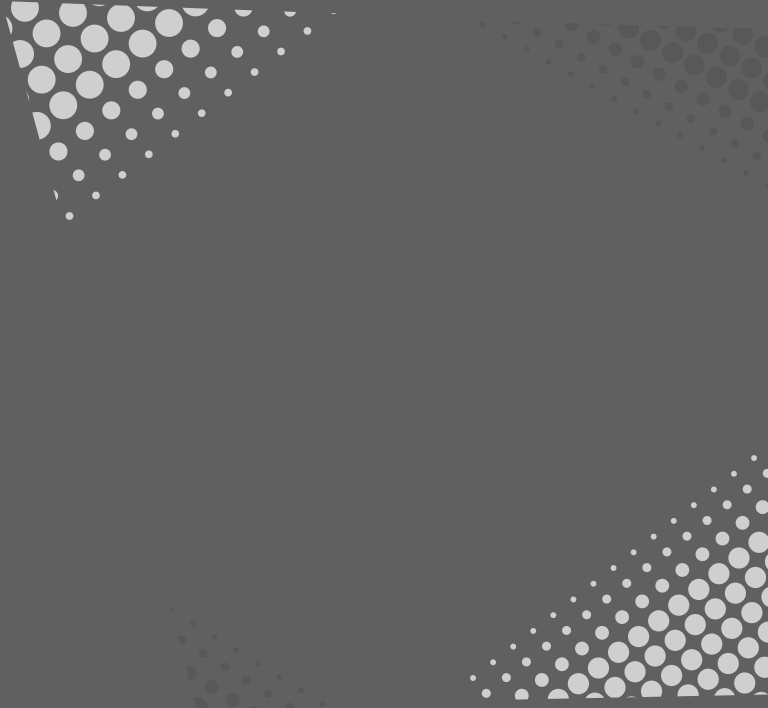
A WebGL 2 fragment shader for this background:

```glsl
#version 300 es
precision highp float;
// Flat grey field with four halftone corner patches: two light, two faint dark.
// Each patch is a rotated dot lattice whose rows shrink and crowd together
// toward the outer row, trimmed by straight edges.

#define FIELD_GREY 0.378
#define LIGHT_GREY 0.812
#define DARK_GREY 0.345
#define DOT_RADIUS 0.415
#define ROW_SHRINK 0.65
#define ROW_CROWDING 0.069
#define ROW_SHEAR 0.039
#define LAST_ROW 3.0

uniform vec2 u_resolution;
out vec4 fragColor;

// Signed distance to a dot lattice; rows are counted outward along the angle.
float halftone(vec2 p, vec2 base, float angle, float pitch, float shear) {
    vec2 outward = vec2(cos(angle), sin(angle));
    vec2 along = vec2(outward.y, -outward.x);
    vec2 q = vec2(dot(p - base, outward), dot(p - base, along)) / pitch;
    float row = floor(q.x + 0.5);
    if (row > LAST_ROW) return 1.0;

    float fade = max(row - 1.0, 0.0);
    q.x -= row - ROW_CROWDING * fade * fade;
    q.y = fract(q.y - shear * row + 0.5) - 0.5;
    float radius = DOT_RADIUS * pow(ROW_SHRINK, max(row, 0.0));
    return (length(q) - radius) * pitch;
}

// Signed distance to a half plane: negative on the left of the heading.
float trim(vec2 p, vec2 point, float heading) {
    return dot(p - point, vec2(sin(heading), -cos(heading)));
}

// Antialiased coverage of a signed distance.
float coverage(float d) {
    return clamp(0.5 - d * u_resolution.x, 0.0, 1.0);
}

void main() {
    // Canvas width is one unit.
    vec2 p = gl_FragCoord.xy / u_resolution.x;
    p.y *= 0.921875 * u_resolution.x / u_resolution.y;

    // Light patches: top left and bottom right.
    float topLeft = halftone(p, vec2(0.2201, 0.8919), -0.9097, 0.04361, -ROW_SHEAR);
    topLeft = max(topLeft, trim(p, vec2(0.0, 0.9206), 3.1046));
    topLeft = max(topLeft, trim(p, vec2(0.0078, 0.8997), -1.3024));

    float bottomRight = halftone(p, vec2(0.9622, 0.1953), 2.235, 0.03319, -ROW_SHEAR);
    bottomRight = max(bottomRight, trim(p, vec2(0.6771, 0.0111), 0.02));
    bottomRight = max(bottomRight, trim(p, vec2(0.6, 0.0), -1.5708));

    // Dark patches, mirrored: top right and bottom left.
    float topRight = halftone(p, vec2(0.8757, 0.8533), -2.083, 0.0328, ROW_SHEAR);
    topRight = max(topRight, trim(p, vec2(0.625, 0.8952), 3.1116));

    float bottomLeft = halftone(p, vec2(0.2849, -0.0169), 1.016, 0.0331, ROW_SHEAR);
    bottomLeft = max(bottomLeft, trim(p, vec2(0.2227, 0.1289), -1.3258));

    float grey = mix(FIELD_GREY, DARK_GREY, coverage(min(topRight, bottomLeft)));
    grey = mix(grey, LIGHT_GREY, coverage(min(topLeft, bottomRight)));
    fragColor = vec4(vec3(grey), 1.0);
}
```
